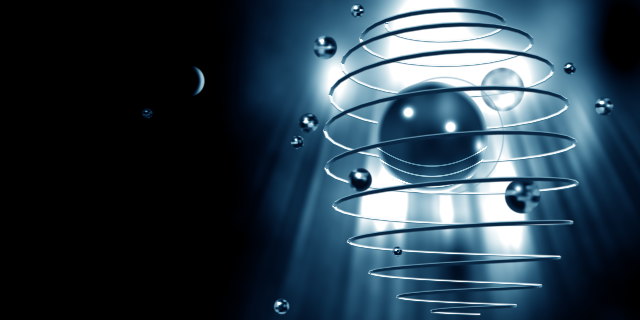
Write a Shadertoy shader that draws this background.

```glsl
// A steel coil spring around a dark chrome sphere, lit by blue-white smoke and
// light rays, with small metal balls drifting out into black space on the left.
// Brightness is built from soft glows and noise, then tinted by one tone curve.

float hash(vec2 p) { return fract(sin(dot(p, vec2(127.1, 311.7))) * 43758.5453); }

float noise(vec2 p) {
    vec2 i = floor(p), f = fract(p);
    f = f * f * (3.0 - 2.0 * f);
    return mix(mix(hash(i), hash(i + vec2(1, 0)), f.x),
               mix(hash(i + vec2(0, 1)), hash(i + vec2(1, 1)), f.x), f.y);
}

float fbm(vec2 p) {
    float sum = 0.0, amp = 0.5;
    for (int i = 0; i < 4; i++) {
        sum += amp * noise(p);
        p = p * 2.03 + 7.1;
        amp *= 0.5;
    }
    return sum;
}

// Brightness to black, teal, blue and white
vec3 tone(float v) { return pow(vec3(clamp(v, 0.0, 1.0)), vec3(2.1, 1.2, 0.87)); }

float glow(vec2 p, vec2 center, vec2 size) {
    vec2 d = (p - center) / size;
    return exp(-dot(d, d));
}

// Coverage of a shape from its signed distance
float cover(float dist) {
    float px = 1.0 / iResolution.y;
    return smoothstep(px, -px, dist);
}

// Smoke, glows and rays
float backdrop(vec2 p) {
    float smoke = fbm(p * 4.0 + 3.0);
    float v = 0.5 * glow(p, vec2(1.35, 0.5), vec2(0.6, 0.75));
    v *= 0.45 + 1.15 * smoke;
    v += 0.80 * glow(p, vec2(1.35, 0.95), vec2(0.14, 0.20));
    v += 0.60 * glow(p, vec2(1.04, 0.75), vec2(0.07, 0.12));
    v += 0.75 * glow(p, vec2(1.56, 0.76), vec2(0.16, 0.13));
    v += 0.45 * glow(p, vec2(1.25, 0.78), vec2(0.16, 0.15));
    v += 0.75 * glow(p, vec2(1.57, 0.33), vec2(0.09, 0.22));
    v += 0.45 * glow(p, vec2(1.82, 0.62), vec2(0.06, 0.14));
    v += 0.50 * glow(p, vec2(1.18, 0.38), vec2(0.14, 0.15));
    v += 0.40 * glow(p, vec2(1.37, 0.33), vec2(0.11, 0.10));
    v += 0.30 * glow(p, vec2(1.75, 0.93), vec2(0.10, 0.12));
    v -= 0.25 * glow(p, vec2(1.93, 0.88), vec2(0.10, 0.16));
    v -= 0.30 * glow(p, vec2(1.43, 0.17), vec2(0.06, 0.09));
    v -= 0.15 * glow(p, vec2(1.95, 0.08), vec2(0.20, 0.20));
    vec2 ray = p - vec2(1.31, 1.64);
    float streak = noise(vec2(ray.x / ray.y * 45.0, length(ray) * 1.5));
    v *= mix(1.0, 0.65 + 0.7 * streak, smoothstep(0.8, 0.4, p.y));
    return v * smoothstep(0.67, 0.95, p.x + 0.2 * (smoke - 0.5));
}

// Point on the coil after a number of turns; z is positive on the near side
vec3 spring(float turns) {
    float d = turns - 4.75, a = 6.28319 * turns;
    float radius = 0.393 - 0.0104 * (d + 0.5) * (d + 0.5);
    float flatness = mix(0.29, 0.02, smoothstep(-3.5, 3.0, d));
    float y = 0.4505 - 0.1224 * d + 0.00086 * d * d + 0.00128 * d * d * d;
    return vec3(1.414 + 0.0091 * d + radius * cos(a),
                y + flatness * radius * (sin(a) + 0.14 * cos(a)), sin(a));
}

// Small mottled metal ball with a highlight
vec3 ball(vec3 col, vec2 p, vec3 b) {
    vec2 n = (p - b.xy) / b.z;
    float v = 0.08 + 0.75 * smoothstep(0.35, 0.85, noise(n * vec2(2.0, 3.0) + b.xy * 40.0));
    v = v * (1.0 - 0.5 * dot(n, n)) + 0.2 * smoothstep(0.6, 1.0, length(n));
    v += glow(n, vec2(-0.25, 0.4), vec2(0.25)) + 0.5 * glow(n, vec2(0.4, 0.1), vec2(0.2));
    return mix(col, tone(v * smoothstep(0.2, 0.8, b.x)), cover((length(n) - 1.0) * b.z));
}

void mainImage(out vec4 fragColor, in vec2 fragCoord) {
    vec2 p = fragCoord / iResolution.y;
    vec3 col = tone(backdrop(p));

    // Nearest wire on each side: distance, height across the wire, depth
    vec3 front = vec3(1, 0, 0), back = front, a = spring(-0.5);
    for (int i = 1; i <= 331; i++) {
        vec3 b = spring(-0.5 + float(i) / 32.0);
        vec2 e = b.xy - a.xy, q = p - a.xy;
        float h = clamp(dot(q, e) / dot(e, e), 0.0, 1.0), depth = mix(a.z, b.z, h);
        float width = (0.0054 + 0.0018 * depth) * mix(0.75, 1.0, smoothstep(0.0, 0.4, p.y));
        q -= e * h;
        vec3 wire = vec3(length(q) - width, q.y / width, depth);
        if (depth > 0.0) { if (wire.x < front.x) front = wire; }
        else if (wire.x < back.x) back = wire;
        a = b;
    }
    col = mix(col, tone(0.98 - 0.5 * smoothstep(0.1, 0.9, -back.y)), cover(back.x));

    // Clear glass ball and the glass rim around the main sphere
    vec2 g = (p - vec2(1.57, 0.72)) / 0.068;
    float glass = 0.65 + 0.5 * noise(g * 3.0) - 0.3 * smoothstep(0.7, 1.0, length(g));
    col = mix(col, tone(glass), 0.7 * cover((length(g) - 1.0) * 0.068));
    col = mix(col, tone(0.7), 0.6 * cover(abs(length(p - vec2(1.39, 0.575)) - 0.183) - 0.002));

    // Main chrome sphere with curved reflections
    vec2 n = (p - vec2(1.349, 0.57)) / 0.175;
    float len = length(n), bend = n.y - 0.35 * n.x * n.x;
    float v = 0.10 + 0.35 * glow(n, vec2(0.2, 0.5), vec2(0.5, 0.35));
    v += 0.22 * noise(n * vec2(3.5, 1.5) + 4.0) + 0.35 * smoothstep(-0.3, -1.0, n.y);
    v += 0.45 * smoothstep(0.8, 1.0, sin(bend * 34.0)) * smoothstep(-0.35, -0.55, bend);
    v += 0.5 * smoothstep(0.88, 1.0, len);
    v += 1.2 * glow(n, vec2(-0.42, 0.45), vec2(0.1)) + 1.2 * glow(n, vec2(0.34, 0.18), vec2(0.1));
    v += 0.8 * glow(n, vec2(0.85, -0.15), vec2(0.09, 0.15));
    col = mix(col, tone(v), cover((len - 1.0) * 0.175));

    // Drifting balls: center and radius
    vec3 balls[11] = vec3[11](
        vec3(1.117, 0.966, 0.021), vec3(1.016, 0.852, 0.037), vec3(1.781, 0.786, 0.019),
        vec3(1.888, 0.667, 0.029), vec3(0.964, 0.615, 0.031), vec3(0.930, 0.555, 0.021),
        vec3(1.125, 0.438, 0.037), vec3(1.633, 0.388, 0.055), vec3(1.242, 0.214, 0.015),
        vec3(0.880, 0.042, 0.024), vec3(0.461, 0.646, 0.016));
    for (int i = 0; i < 11; i++) col = ball(col, p, balls[i]);

    // Crescent in the dark
    vec2 c = (p - vec2(0.591, 0.747)) / 0.048;
    float lit = smoothstep(0.85, 1.15, length(c + vec2(0.3, 0.0))) * smoothstep(0.1, 0.9, c.x);
    col += tone(0.8 * lit) * cover((length(c) - 1.0) * 0.048);

    // Near half of the coil: dark steel with a lit upper edge
    float steel = 0.2 + 0.5 * smoothstep(0.2, 0.9, front.y) + 0.4 * smoothstep(0.45, 0.0, front.z);
    col = mix(col, tone(steel), cover(front.x));

    fragColor = vec4(col, 1.0);
}
```
